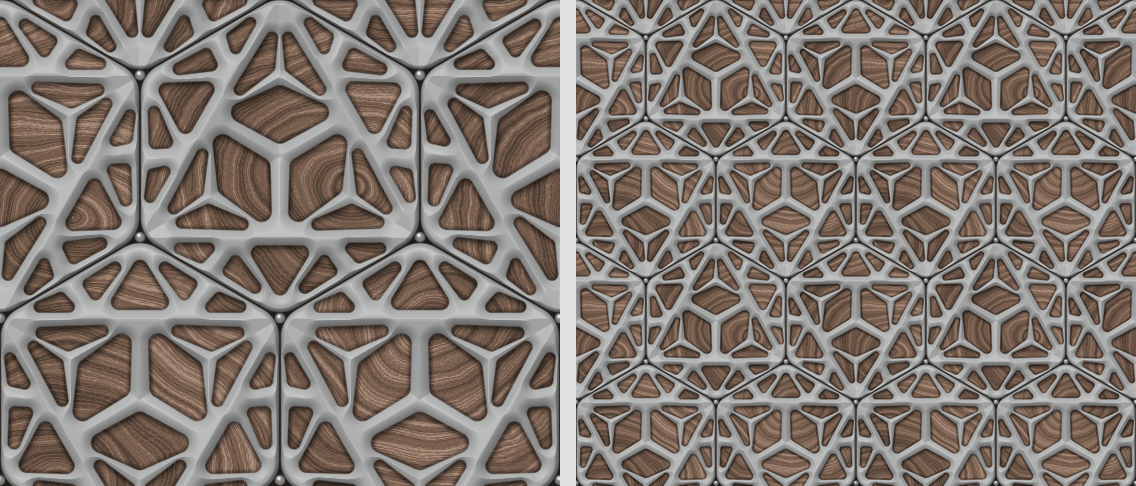
Left: one tile. Right: repeated 2 by 2.
A WebGL 2 fragment shader for this pattern:

```glsl
#version 300 es
precision highp float;

uniform vec2 u_resolution;
out vec4 outColor;

const float PI = 3.14159265;
const float ROOT3 = 1.7320508;
const float GAP = 0.006;

float hash(vec2 p) {
    return fract(sin(dot(p, vec2(27.17, 61.43))) * 4375.85);
}

// Distance to the nearest scattered cell point
float cellular(vec2 p) {
    vec2 cell = floor(p);
    float nearest = 2.0;
    for (int k = 0; k < 9; k++) {
        vec2 c = cell + vec2(k % 3 - 1, k / 3 - 1);
        nearest = min(nearest, length(c + vec2(hash(c), hash(c + 7.3)) - p));
    }
    return nearest;
}

// Signed distance to a rounded polygon; repeat a corner for a triangle
float roundedPoly(vec2 p, vec2 a, vec2 b, vec2 c, vec2 d, float radius) {
    vec2 v[4] = vec2[4](a, b, c, d);
    float dist2 = 1e3, side = 1.0;
    for (int i = 0; i < 4; i++) {
        vec2 start = v[i], end = v[(i + 3) % 4];
        vec2 e = end - start, w = p - start;
        vec2 q = w - e * clamp(dot(w, e) / max(dot(e, e), 1e-6), 0.0, 1.0);
        dist2 = min(dist2, dot(q, q));
        bvec3 crossing = bvec3(p.y >= start.y, p.y < end.y, e.x * w.y > e.y * w.x);
        if (all(crossing) || all(not(crossing))) side = -side;
    }
    return side * sqrt(dist2) - radius;
}

// Lattice of one hexagon: x = hole distance, y = rim distance, z = height
vec3 lattice(vec2 p, float facing) {
    p.y *= facing;
    float third = 2.0 * PI / 3.0;
    float angle = mod(atan(p.x, p.y) + third * 0.5, third) - third * 0.5;
    p = length(p) * vec2(abs(sin(angle)), cos(angle));
    vec2 q = vec2(abs(dot(p, vec2(0.5, -0.5 * ROOT3))), dot(p, vec2(0.5 * ROOT3, 0.5)));

    // Holes inside the large triangle
    float hole = roundedPoly(p, vec2(0, 0.14), vec2(0.24, 0.27), vec2(0, 0.375), vec2(-0.24, 0.27), 0.063);
    vec2 tip = vec2(0.248, 0.412);
    hole = min(hole, roundedPoly(p, vec2(0.05, 0.73), vec2(0.067, 0.55), tip, tip, 0.039));

    // Holes between the triangle and the hexagon
    tip = vec2(0, 0.81);
    hole = min(hole, roundedPoly(q, vec2(-0.13, 0.6), vec2(0.13, 0.6), tip, tip, 0.05));
    tip = vec2(0.155, 0.81);
    hole = min(hole, roundedPoly(q, vec2(0.275, 0.65), vec2(0.315, 0.71), tip, tip, 0.04));
    tip = vec2(0.49, 0.625);
    hole = min(hole, roundedPoly(q, vec2(0.62, 0.57), vec2(0.44, 0.57), tip, tip, 0.037));

    // Hexagon rim with rounded corners
    float radius = 0.2, core = 0.5 * ROOT3 - radius;
    float along = abs(dot(p, vec2(0.5 * ROOT3, -0.5))) - core / ROOT3;
    float across = dot(p, vec2(0.5, 0.5 * ROOT3)) - core;
    float rim = radius - GAP - (along > 0.0 ? length(vec2(along, across)) : across);

    // Rounded struts on facets that fall away from the triangle's sides
    float bevel = clamp(min(hole, rim * 2.5) / 0.07, -0.3, 1.0);
    float height = 0.04 * bevel * (2.0 - bevel) - 0.27 * abs(q.y - 0.5);
    return vec3(hole, rim, height);
}

// Warped growth rings with fine pores
vec3 wood(vec2 p, vec2 seed) {
    vec2 center = 1.5 * vec2(hash(seed), hash(seed + 3.1)) - 0.75;
    float phase = 6.0 * hash(seed + 5.7);
    vec2 d = (p - center) * vec2(1.0, 1.25);
    float r = length(d) + 0.07 * sin(4.0 * p.x + phase) * sin(5.0 * p.y - phase)
            + 0.018 * sin(11.0 * p.x - 7.0 * p.y + phase) + 0.004 * sin(37.0 * p.y + 23.0 * p.x);
    float tone = 0.5 + 0.19 * sin(r * 43.0 + 2.0 * sin(r * 13.0 + phase))
               + 0.13 * sin(r * 165.0 + 3.0 * sin(r * 29.0)) + 0.08 * sin(r * 390.0 + phase)
               + 0.13 * sin(3.0 * p.x + 2.0 * p.y + phase);
    tone += 0.32 * (cellular(vec2(r * 105.0, atan(d.y, d.x) * 27.0)) - 0.45);
    vec3 dark = vec3(0.29, 0.23, 0.19), mid = vec3(0.44, 0.345, 0.285), light = vec3(0.64, 0.53, 0.46);
    return mix(mix(dark, mid, smoothstep(0.05, 0.5, tone)), light, smoothstep(0.5, 1.0, tone));
}

// Gray enamel lit from above
vec3 enamel(vec3 normal) {
    vec3 toLight = normalize(vec3(-0.15, 0.45, 0.9));
    float diffuse = max(dot(normal, toLight), 0.0);
    float gloss = pow(max(dot(normal, normalize(toLight + vec3(0, 0, 1))), 0.0), 40.0);
    return vec3(0.997, 1.0, 1.0) * (mix(0.35, 0.725, diffuse) + 0.055 * gloss);
}

void main() {
    // Two by two hexagons of unit radius
    vec2 p = gl_FragCoord.xy / u_resolution * vec2(2.0 * ROOT3, 3.0);
    float px = 3.0 / u_resolution.y;
    vec2 pitch = vec2(ROOT3, 3.0);
    vec2 lower = p - vec2(0.5 * ROOT3, 0.536), upper = p - vec2(ROOT3, 2.036);
    vec2 lowerId = round(lower / pitch), upperId = round(upper / pitch);
    lower -= lowerId * pitch;
    upper -= upperId * pitch;
    bool isUpper = dot(upper, upper) < dot(lower, lower);
    vec2 local = isUpper ? upper : lower;
    vec2 id = vec2(mod(isUpper ? upperId.x : lowerId.x, 2.0), isUpper ? 1.0 : 0.0);
    float facing = isUpper && id.x < 0.5 ? 1.0 : -1.0;

    // Wood under the shadow of the lattice
    vec3 shape = lattice(local, facing);
    float shadow = lattice(local + vec2(-0.01, 0.03), facing).x;
    vec3 color = wood(local, id + 1.0);
    color *= mix(0.6, 1.0, smoothstep(0.0, 0.035, -shape.x)) * mix(0.76, 1.06, smoothstep(-0.02, 0.035, -shadow));

    // Lattice
    float e = 0.006;
    vec2 slope = vec2(lattice(local + vec2(e, 0), facing).z, lattice(local + vec2(0, e), facing).z) - shape.z;
    color = mix(color, enamel(normalize(vec3(-slope / e, 1.0))), smoothstep(-px, px, shape.x));

    // Dark joints and steel studs at the corners
    color = mix(vec3(0.13, 0.11, 0.095), color, smoothstep(-px, px, shape.y));
    float corner = round(atan(local.x, local.y) * 3.0 / PI) * PI / 3.0;
    vec2 stud = (local - vec2(sin(corner), cos(corner))) / 0.034;
    float bulge = sqrt(max(1.0 - dot(stud, stud), 0.0));
    float glint = 1.0 - smoothstep(0.0, 0.6, length(stud - vec2(-0.2, 0.35)));
    vec3 steel = vec3(0.2 + 0.35 * bulge + 0.45 * glint);
    color = mix(steel, color, smoothstep(-px, px, (length(stud) - 1.0) * 0.034));

    outColor = vec4(color, 1.0);
}
```
